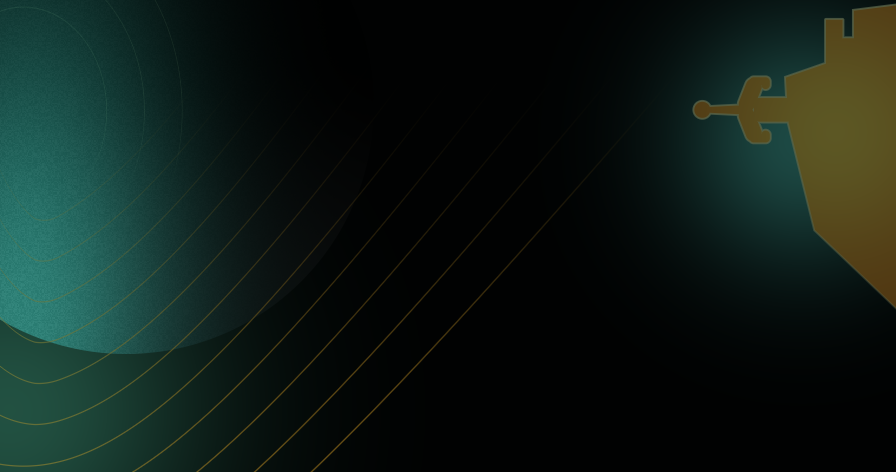
This background is drawn by a WebGL 1 fragment shader. Its source:

```glsl
precision highp float;
// Dark teal backdrop: a glowing disc at the left, fine gold contour lines,
// and a gold shield with a sword hilt over a soft glow at the right.
// Shapes are signed distances; one unit is the canvas height, y runs down.
uniform vec2 u_resolution;

float hash(vec2 p) {
  vec3 q = fract(vec3(p.xyx) * 0.1031);
  q += dot(q, q.yzx + 33.33);
  return fract((q.x + q.y) * q.z);
}

float cover(float d) {
  return clamp(0.5 - d * u_resolution.y, 0.0, 1.0);
}

float glow(vec2 p, vec2 center, float radius) {
  vec2 q = (p - center) / radius;
  return exp(-dot(q, q));
}

float box(vec2 p, vec2 center, vec2 halfSize) {
  vec2 q = abs(p - center) - halfSize;
  return length(max(q, 0.0)) + min(max(q.x, q.y), 0.0);
}

float capsule(vec2 p, vec2 a, vec2 b, float radius) {
  vec2 ab = b - a;
  float t = clamp(dot(p - a, ab) / dot(ab, ab), 0.0, 1.0);
  return length(p - a - ab * t) - radius;
}

// Negative on the inner side of the edge from a to b.
float edge(vec2 p, vec2 a, vec2 b) {
  return dot(p - a, normalize(vec2(a.y - b.y, b.x - a.x)));
}

float shield(vec2 p) {
  float top = edge(p, vec2(1.755, 0.131), vec2(1.663, 0.163));
  float left = edge(p, vec2(1.663, 0.163), vec2(1.668, 0.257));
  float flank = edge(p, vec2(1.668, 0.257), vec2(1.725, 0.488));
  float base = edge(p, vec2(1.725, 0.488), vec2(1.901, 0.656));
  float d = max(max(top, left), max(flank, base));
  // Stepped crest
  d = min(d, box(p, vec2(1.855, 0.165), vec2(0.105, 0.086)));
  d = min(d, box(p, vec2(1.7675, 0.095), vec2(0.0175, 0.053)) - 0.002);
  float crest = edge(p, vec2(1.95, 0.003), vec2(1.807, 0.021));
  return min(d, max(crest, box(p, vec2(1.95, 0.1), vec2(0.143, 0.1))));
}

float hilt(vec2 p) {
  p.y = abs(p.y - 0.2327);
  float d = length(p - vec2(1.488, 0.0)) - 0.019;
  d = min(d, box(p, vec2(1.54, 0.0), vec2(0.045, 0.008 + 0.05 * max(p.x - 1.5, 0.0))));
  d = min(d, box(p, vec2(1.635, 0.0), vec2(0.04, 0.027)));
  // Hooked guard
  d = min(d, capsule(p, vec2(1.582, 0.012), vec2(1.597, 0.05), 0.019));
  d = min(d, capsule(p, vec2(1.597, 0.06), vec2(1.622, 0.06), 0.011));
  return min(d, capsule(p, vec2(1.622, 0.06), vec2(1.622, 0.053), 0.011));
}

// Distance to the nearest of the nested, evenly stepped curves.
float contours(vec2 p) {
  float u = p.x - 0.05;
  float root = sqrt(0.405 + 2.1 * u * u);
  float inner = max(0.124 - p.x, 0.0);
  float spacing = 0.084 + 0.055 * max(p.x - 0.074, 0.0) + 1.29 * inner * inner;
  float level = (p.y - 1.624 + root) / spacing;
  float slope = 2.1 * u / root;
  float d = abs(fract(level + 0.5) - 0.5) * spacing / sqrt(1.0 + slope * slope);
  return level > -6.5 && level < 4.5 ? d : 1.0;
}

void main() {
  vec2 p = vec2(gl_FragCoord.x, u_resolution.y - gl_FragCoord.y) / u_resolution.y;

  // Background glows
  vec3 color = vec3(0.002, 0.006, 0.006);
  color += vec3(0.13, 0.31, 0.25) * glow(p, vec2(0.02, 0.87), 0.42);
  color += vec3(0.11, 0.28, 0.26) * glow(p, vec2(1.70, 0.30), 0.27);

  // Disc, brightest at its lower left, with fine grain
  float light = glow(p * vec2(1.2, 0.5), vec2(0.05, 0.35), 0.4);
  vec3 disc = vec3(0.15, 0.47, 0.43) * light;
  disc += vec3(0.035, 0.04, 0.04) * smoothstep(0.1, 0.7, p.y);
  disc += 0.05 * light * (hash(floor(p * 400.0)) - 0.5);
  float discDistance = length(p - vec2(0.267, 0.225)) - 0.525;
  color = mix(color, disc, cover(discDistance));

  // Contour lines fade out towards the top
  float fade = smoothstep(0.12, 1.05, p.y);
  vec3 lineColor = mix(vec3(0.48, 0.36, 0.09), vec3(0.45, 0.55, 0.3), light * 0.6);
  color = mix(color, lineColor, cover(contours(p) - 0.0013) * fade * 0.85);

  // Faint closed rings at the upper left
  for (int i = 0; i < 3; i++) {
    vec2 q = (p - vec2(0.05, 0.235)) / vec2(0.8, 1.0);
    float ring = abs(length(q) - 0.22 - 0.1 * float(i));
    color += vec3(0.05, 0.06, 0.04) * cover(ring - 0.001) * smoothstep(0.45, 0.2, p.y);
  }

  // Gold emblem with a pale rim
  float emblem = min(shield(p), hilt(p));
  vec3 gold = mix(vec3(0.31, 0.20, 0.06), vec3(0.36, 0.34, 0.14), glow(p, vec2(1.77, 0.28), 0.27));
  color = mix(color, gold, cover(emblem));
  float rim = cover(abs(emblem) - 0.002) * (1.0 - 0.5 * smoothstep(0.3, 0.65, p.y));
  color = mix(color, vec3(0.34, 0.39, 0.29), rim * 0.75);

  gl_FragColor = vec4(color, 1.0);
}
```
